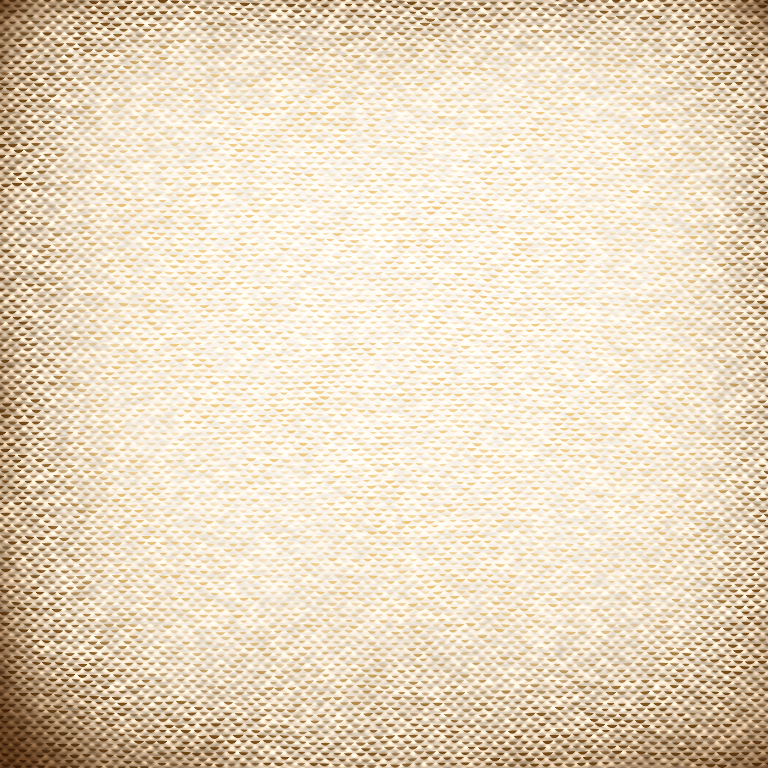
Write a Shadertoy shader that draws this texture.

```glsl
// Aged ivory canvas cloth: staggered rows of flat raised threads, each with a thin
// golden shadow below it. Cells place the shadows, a cosine lattice shades the
// relief, and soft edge falloffs toast the border to brown.

const float COLUMNS = 66.0;          // shadows across
const float ROWS = 140.0;            // staggered rows down
const float SLANT = 0.010;           // fall of the rows towards the right
const float BOW = 0.003;             // slow bending of the rows, in canvas units
const float WOBBLE = 0.0012;         // thread drift, in canvas units
const float SHADOW_HALF_WIDTH = 0.42; // in cells
const float SHADOW_DEPTH = 0.50;     // in rows
const float SHADOW_TOP = 0.20;       // flat upper side, in rows
const float RELIEF_DEPTH = 0.36;

// Toasting strength and reach from each side: left, right, bottom, top
const vec4 EDGE_STRENGTH = vec4(0.74, 0.52, 0.70, 0.60);
const vec4 EDGE_REACH = vec4(0.105, 0.100, 0.155, 0.080);

const vec3 IVORY = vec3(1.00, 0.985, 0.96);
const vec3 TAN = vec3(0.83, 0.71, 0.55);
const vec3 PALE_GOLD = vec3(0.94, 0.79, 0.50);
const vec3 DARK_GOLD = vec3(0.46, 0.29, 0.08);
const vec3 SCORCH = vec3(0.44, 0.31, 0.18);
const float PI = 3.14159;

float hash(vec2 p) {
    p = fract(p * vec2(0.1031, 0.1137));
    p += dot(p, p.yx + 33.33);
    return fract((p.x + p.y) * p.x * 47.0);
}

float valueNoise(vec2 p) {
    vec2 i = floor(p), f = fract(p);
    f = f * f * (3.0 - 2.0 * f);
    return mix(mix(hash(i), hash(i + vec2(1, 0)), f.x),
               mix(hash(i + vec2(0, 1)), hash(i + vec2(1, 1)), f.x), f.y);
}

// Broad cloudy variation, about -1 to 1
float clouds(vec2 p) {
    return 0.5 * sin(9.0 * p.x + 3.0 * sin(5.0 * p.y))
         + 0.3 * sin(17.0 * p.y + 2.0 * sin(11.0 * p.x))
         + 0.2 * sin(31.0 * p.x - 23.0 * p.y);
}

// Amount of toasting, growing towards edges and corners
float edgeBurn(vec2 uv) {
    vec4 d = vec4(uv.x, 1.0 - uv.x, uv.y, 1.0 - uv.y);
    float burn = dot(EDGE_STRENGTH, exp(-d / EDGE_REACH));
    return burn * (1.0 + 0.15 * clouds(uv));
}

// Canvas position to thread lattice, slanted and hand-woven
vec2 weave(vec2 uv) {
    vec2 drift = vec2(sin(37.0 * uv.y + 4.0 * uv.x), sin(29.0 * uv.x + 6.0 * sin(7.0 * uv.y)));
    uv += WOBBLE * drift;
    uv.y += SLANT * uv.x + BOW * sin(5.0 * uv.x + 4.0 * uv.y);
    return uv * vec2(COLUMNS, ROWS);
}

// Thin shadow with a flat top and a rounded underside, varied per cell
float shadowMask(vec2 p, float soft) {
    float row = floor(p.y);
    p.x += 0.5 * mod(row, 2.0);
    vec2 id = vec2(floor(p.x), row);
    vec2 f = fract(p) - 0.5;
    float size = mix(0.70, 1.12, hash(id + 7.0));
    f.x += 0.12 * (hash(id + 31.0) - 0.5);
    f.y += 0.22 * (hash(id + 53.0) - 0.5) + 0.25 * f.x * (hash(id + 71.0) - 0.5);
    float across = abs(f.x) / (SHADOW_HALF_WIDTH * size);
    float bottom = SHADOW_TOP - SHADOW_DEPTH * size * (1.0 - across * across);
    float mask = smoothstep(-soft, soft, f.y - bottom) * smoothstep(-soft, soft, SHADOW_TOP - f.y);
    return mask * mix(0.4, 1.0, hash(id + 91.0));
}

void mainImage(out vec4 fragColor, in vec2 fragCoord) {
    vec2 uv = fragCoord / iResolution.xy;
    float burn = edgeBurn(uv);
    float age = smoothstep(0.0, 0.85, burn);

    vec2 p = weave(uv);
    float soft = max(0.12, 0.4 * ROWS / iResolution.y);
    float shadow = shadowMask(p, soft);

    // Staggered bumps: dark around shadows, light on thread crowns
    float relief = 0.5 + 0.5 * cos(2.0 * PI * (p.x - 0.5)) * cos(PI * (p.y - 0.5));
    float fibre = valueNoise(p * vec2(1.1, 1.3)) + valueNoise(p * vec2(2.3, 2.6) + 17.0) - 1.0;

    // Thread surface
    vec3 color = mix(IVORY, TAN, clamp(burn * 0.78, 0.0, 1.0));
    color += (0.05 + 0.17 * age) * fibre;
    color += 0.16 * age * (1.0 - relief);
    color *= 1.0 - RELIEF_DEPTH * age * relief * vec3(0.65, 0.80, 1.0);

    // Golden shadows, faint in the bleached middle
    float strength = mix(1.0, 1.35, age) * (1.0 + 0.2 * clouds(uv * 1.7 + 3.0));
    vec3 gold = mix(PALE_GOLD, DARK_GOLD, smoothstep(0.0, 0.85, age));
    color = mix(color, gold, clamp(shadow * strength, 0.0, 1.0));

    // Scorched rim and corners
    color *= mix(vec3(1.0), SCORCH, smoothstep(0.50, 1.50, burn));
    fragColor = vec4(clamp(color, 0.0, 1.0), 1.0);
}
```
